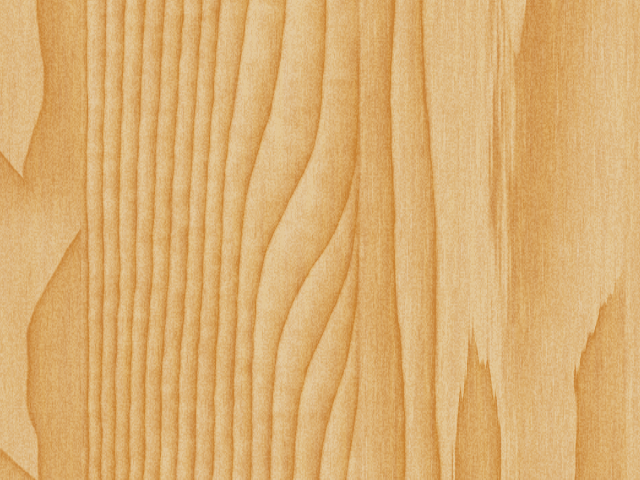
A Shadertoy shader for this texture:

```glsl
// Pale pine panel: glued boards with curved growth rings, flame figure and fine fibre.
#define SPAN 576.0                   // design units per canvas height
#define PALE vec3(0.890, 0.785, 0.615)
#define HONEY vec3(0.858, 0.683, 0.430)
#define AMBER vec3(0.785, 0.515, 0.205)
#define RING_COUNT 16
#define RING_PALE 0.15               // tone just after a ring line
#define RING_RISE 0.38               // darkening across one ring
#define RING_LINE 0.25               // extra tone on the ring line
#define FIBRE 0.30
#define GRAIN 0.34
#define CONTRAST 1.4                 // gain of the figure around its mean tone
#define MEAN_TONE 0.38

float hash(vec2 p) {
    vec3 q = fract(vec3(p.xyx) * 0.1031);
    q += dot(q, q.yzx + 33.33);
    return fract((q.x + q.y) * q.z);
}

float noise(vec2 p) {
    vec2 i = floor(p), f = fract(p);
    f = f * f * (3.0 - 2.0 * f);
    return mix(mix(hash(i), hash(i + vec2(1, 0)), f.x),
               mix(hash(i + vec2(0, 1)), hash(i + vec2(1, 1)), f.x), f.y);
}

// Tone inside one ring, from the distances to its left and right lines
float ringTone(float fromLeft, float toRight) {
    float f = clamp(fromLeft / max(fromLeft + toRight, 0.01), 0.0, 1.0);
    return RING_PALE + RING_RISE * pow(f, 1.2)
         + RING_LINE * exp(-max(toRight, 0.0) / 3.5)
         + (RING_RISE + RING_LINE) * exp(-max(fromLeft, 0.0) / 1.6);
}

// Dark wood on the positive side of an edge, strongest at the edge
float figure(float d, float reach) {
    float e = max(d, 0.0);
    return smoothstep(-2.5, 1.5, d) * (0.11 + 0.18 * exp(-e / reach) + 0.22 * exp(-e / 3.5));
}

// Position of ring line n: wide spacing above bends into narrow spacing below
float ringLine(float n, float y) {
    float above = min(105.0 + 23.0 * n + 9.0 * pow(max(n - 7.0, 0.0), 1.7), 434.0 + 0.4 * (n - 11.0));
    float below = 105.0 + 14.0 * n + 0.55 * n * n;
    float bend = 1.0 / (1.0 + exp((95.0 + 73.0 * (n - 8.0) - y) / 40.0));
    float weight = clamp(0.35 + 0.25 * (n - 8.0), 0.0, 0.9);
    return mix(above, below, mix(y / SPAN, bend, weight));
}

float ringedBoard(vec2 p) {
    float left = 90.0, right = 450.0;
    for (int i = 0; i < RING_COUNT; i++) {
        float x = ringLine(float(i), p.y);
        if (x <= p.x) left = max(left, x);
        else right = min(right, x);
    }
    float curl = noise(p * vec2(0.07, 0.09)) - 0.5;
    return ringTone(p.x - left, right - p.x) + 0.12 * curl;
}

float leftBoard(vec2 p) {
    // light tongue hanging from the top
    float h = max(215.0 - p.y, 0.0);
    float side = 30.0 + 22.0 * smoothstep(0.0, 110.0, h) - 7.0 * smoothstep(120.0, 215.0, h);
    float tongue = max(max(p.x - side, 30.0 - 0.85 * h - p.x), (p.y - 215.0) * 0.4);
    float upper = figure(tongue, 45.0) * (1.0 - smoothstep(205.0, 290.0, p.y));
    // dark flame rising from below, and a corner arc
    float edge = 32.0 + 58.0 * pow(max((400.0 - p.y) / 115.0, 0.0), 1.3)
               + 14.0 * smoothstep(480.0, 540.0, p.y);
    float corner = (p.y - 540.0 - 0.85 * p.x) * 0.7;
    return 0.29 + max(max(upper, figure(p.x - edge, 40.0)), figure(corner, 12.0));
}

float rightBoard(vec2 p, float streak) {
    // two straight rings
    float first = 474.0 - 5.0 * sin(p.y / 95.0) + 10.0 * smoothstep(350.0, 576.0, p.y);
    float second = 507.0 + 16.0 * smoothstep(0.0, 300.0, p.y) + 7.0 * smoothstep(470.0, 576.0, p.y);
    float rings = p.x < first ? ringTone(p.x - 420.0, first - p.x) + 0.09
                              : ringTone(p.x - first, second - p.x) + 0.04;
    // broad streaky shade with a light tongue at the top
    float q = p.x + 34.0 * streak;
    float shade = smoothstep(588.0, 618.0, q) * (1.0 - smoothstep(670.0, 755.0, q + 0.14 * p.y));
    shade *= 0.32 * (1.0 - 0.65 * smoothstep(240.0, 500.0, p.y));
    float tongue = abs(p.x - 619.0) - 14.0 * pow(max(1.0 - p.y / 72.0, 0.0), 0.7);
    shade *= mix(1.0, smoothstep(-2.0, 2.0, tongue), 1.0 - smoothstep(60.0, 80.0, p.y));
    shade += 0.14 * exp(-abs(tongue) / 3.0) * (1.0 - smoothstep(60.0, 85.0, p.y));
    // two flames rising from the bottom
    float flame = 27.0 * smoothstep(370.0, 530.0, p.y) - abs(p.x - 575.0 + 8.0 * smoothstep(480.0, 370.0, p.y));
    float edge = 690.0 + 60.0 * pow(max((460.0 - p.y) / 140.0, 0.0), 1.3);
    float flames = max(figure(flame + 7.0 * streak, 30.0) * smoothstep(365.0, 440.0, p.y),
                       figure(p.x - edge + 7.0 * streak, 40.0) * smoothstep(290.0, 400.0, p.y));
    float open = 0.24 + max(shade, 1.15 * flames)
               + (RING_RISE + RING_LINE - 0.12) * exp(-max(p.x - second, 0.0) / 2.2);
    float tone = mix(rings, open, smoothstep(second - 0.7, second + 0.7, p.x));
    return mix(tone, 0.28, smoothstep(749.0, 752.0, p.x));
}

void mainImage(out vec4 fragColor, in vec2 fragCoord) {
    vec2 p = fragCoord / iResolution.y * SPAN;
    p.y = SPAN - p.y;

    // fibre noise, stretched along the boards
    float streak = noise(p * vec2(0.16, 0.007)) + noise(p * vec2(0.4, 0.016) + 40.0) - 1.0;
    float fine = noise(p * vec2(0.6, 0.045) + 90.0) - 0.5;
    float grain = noise(p * vec2(0.68, 0.52) + 17.0) - 0.5;
    float drift = noise(p * vec2(0.035, 0.005) + 60.0) - 0.5;
    vec2 w = p;
    w.x += 5.0 * (noise(p * vec2(0.015, 0.009)) - 0.5) + 2.0 * (noise(p * vec2(0.05, 0.05) + 7.0) - 0.5);

    // boards and their seams
    float tone = mix(leftBoard(w), ringedBoard(w), smoothstep(95.5, 98.5, p.x));
    float pastSeam = smoothstep(428.0, 434.0, p.x);
    tone = mix(tone, rightBoard(w, streak), pastSeam);
    tone += 0.08 * exp(-abs(p.x - 97.0) / 1.5) + 0.05 * exp(-abs(p.x - 751.0) / 1.5);
    tone = MEAN_TONE + CONTRAST * (tone - MEAN_TONE) + 0.16 * drift;

    // fibres, pores and surface grain
    tone += FIBRE * (0.3 + 0.25 * pastSeam) * streak + FIBRE * 0.6 * fine + GRAIN * grain;
    tone += 0.13 * smoothstep(0.80, 0.95, noise(p * vec2(0.6, 0.06) + 150.0));
    tone -= 0.17 * pastSeam * smoothstep(0.78, 0.95, noise(p * vec2(0.45, 0.03) + 230.0));

    tone = clamp(tone, 0.0, 1.0);
    vec3 wood = mix(PALE, HONEY, min(tone / 0.42, 1.0));
    wood = mix(wood, AMBER, max(tone - 0.42, 0.0) / 0.58);
    fragColor = vec4(wood + vec3(0.0, 0.01, 0.05) * (streak * 0.6 + fine), 1.0);
}
```
